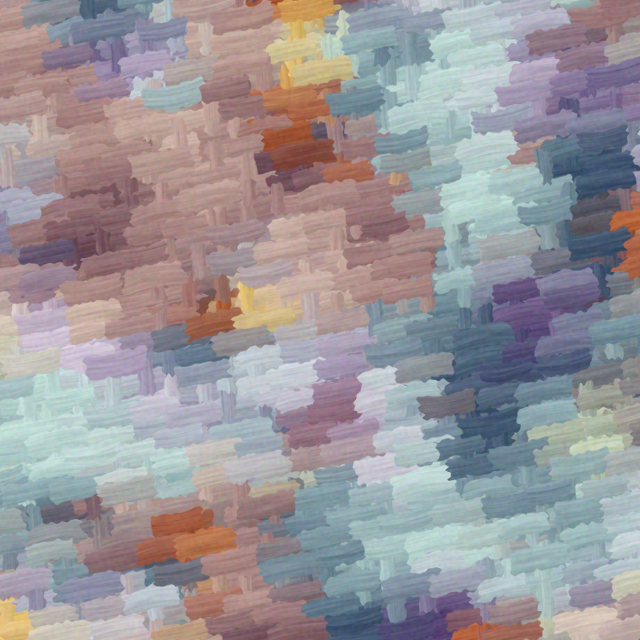
This pattern is drawn by a Shadertoy shader. Its source:

```glsl
const float TILT = 0.20;                      // stroke direction in radians
const vec2 LONG_CELL = vec2(0.074, 0.033);    // spacing of the long strokes
const vec2 LONG_HALF = vec2(0.043, 0.0165);   // half size of the long strokes
const vec2 SHORT_CELL = vec2(0.050, 0.046);   // spacing of the upright dabs
const vec2 SHORT_HALF = vec2(0.027, 0.012);
const float SOFTNESS = 0.0016;
const float RAGGED = 0.010;
const float BRISTLE = 0.13;
const float GRAIN = 0.05;
const float REGION_SCALE = 6.5;               // colour patches per canvas

const vec3 SLATE = vec3(0.31, 0.30, 0.41);
const vec3 STEEL = vec3(0.55, 0.56, 0.61);
const vec3 PEARL = vec3(0.78, 0.80, 0.79);
const vec3 PLUM = vec3(0.41, 0.28, 0.33);
const vec3 ROSE = vec3(0.65, 0.51, 0.50);
const vec3 SHELL = vec3(0.78, 0.68, 0.63);
const vec3 ORANGE = vec3(0.77, 0.38, 0.20);
const vec3 YELLOW = vec3(0.82, 0.68, 0.34);
const vec3 TEAL_SHIFT = vec3(-0.06, 0.035, 0.025);
const vec3 VIOLET_SHIFT = vec3(0.03, -0.04, 0.04);

float hash(vec2 p) {
    vec3 q = fract(vec3(p.xyx) * 0.1031);
    q += dot(q, q.yzx + 33.33);
    return fract((q.x + q.y) * q.z);
}

float noise(vec2 p) {
    vec2 i = floor(p), f = fract(p);
    f = f * f * (3.0 - 2.0 * f);
    return mix(mix(hash(i), hash(i + vec2(1, 0)), f.x),
               mix(hash(i + vec2(0, 1)), hash(i + vec2(1, 1)), f.x), f.y);
}

float patches(vec2 p) {
    return 0.65 * noise(p) + 0.35 * noise(p * 2.3 + 17.0);
}

vec3 ramp(vec3 dark, vec3 middle, vec3 light, float t) {
    return t < 0.5 ? mix(dark, middle, 2.0 * t) : mix(middle, light, 2.0 * t - 1.0);
}

// Paint colour at a place on the canvas, varied by a random value per stroke
vec3 pigment(vec2 place, float vary) {
    vec2 p = place * REGION_SCALE + 40.0;
    float light = 0.56 + 1.7 * (patches(p) - 0.5) + 0.34 * (vary - 0.5);
    light = clamp(light, 0.0, 1.0);
    float warmth = patches(p * 0.8 + 71.0) + 0.16 * (fract(vary * 7.3) - 0.5);
    float warm = smoothstep(0.43, 0.66, warmth);
    float hue = patches(p * 0.9 + 133.0);

    vec3 cool = ramp(SLATE, STEEL, PEARL, light);
    cool += mix(VIOLET_SHIFT, TEAL_SHIFT, smoothstep(0.3, 0.7, hue));
    vec3 color = mix(cool, ramp(PLUM, ROSE, SHELL, light), warm);

    // Vivid accents, more common towards the border
    vec2 border = abs(place - 0.5);
    float vivid = patches(p * 0.95 + 211.0) + 0.12 * (fract(vary * 13.7) - 0.5);
    vivid += 0.13 * smoothstep(0.38, 0.5, max(border.x, border.y));
    vec3 accent = mix(ORANGE, YELLOW, smoothstep(0.45, 0.8, light)) * (0.8 + 0.3 * light);
    return mix(color, accent, smoothstep(0.60, 0.76, vivid) * mix(0.25, 0.9, warm));
}

// Signed distance to a bent, rounded stroke with ragged rims
float strokeDistance(vec2 p, vec2 halfSize, float seed) {
    float tip = noise(vec2(p.y * 190.0, seed * 91.0 + step(0.0, p.x) * 5.0));
    float rim = noise(vec2(p.x * 130.0, seed * 57.0 + step(0.0, p.y) * 9.0));
    vec2 size = halfSize + RAGGED * vec2(tip - 0.5, 0.7 * (rim - 0.5));
    float corner = 0.35 * halfSize.y;
    vec2 d = abs(p) - size + corner;
    return length(max(d, 0.0)) + min(max(d.x, d.y), 0.0) - corner;
}

// Paints one layer of overlapping strokes over the given colour
vec3 paintLayer(vec3 color, vec2 uv, float angle, vec2 cell, vec2 halfSize,
                float density, float layer) {
    float c = cos(angle), s = sin(angle);
    mat2 turn = mat2(c, -s, s, c);
    vec2 q = turn * uv;
    for (int j = 1; j >= -1; j--)
    for (int i = -1; i <= 1; i++) {
        float row = floor(q.y / cell.y) + float(j);
        float shift = hash(vec2(row, layer * 31.0 + 3.0));
        float column = floor(q.x / cell.x - shift) + float(i);
        vec2 id = vec2(column, row) + layer * 173.0 + 300.0;
        if (hash(id + 5.7) > density) continue;
        float seed = hash(id);
        vec2 jitter = 0.5 * vec2(hash(id + 11.3), hash(id + 23.9)) - 0.25;
        vec2 center = (vec2(column + shift, row) + 0.5 + jitter) * cell;
        vec2 p = q - center;
        p.y += (seed - 0.5) * 5.0 * p.x * p.x;
        vec2 size = halfSize * (0.85 + 0.3 * hash(id + 37.1));
        float cover = 1.0 - smoothstep(-SOFTNESS, SOFTNESS, strokeDistance(p, size, seed));

        // Bristle streaks and a raised upper rim
        float streak = noise(vec2(p.x * 16.0, p.y * 260.0) + seed * 83.0);
        float fine = noise(vec2(p.x * 40.0, p.y * 480.0) + seed * 47.0);
        float shade = BRISTLE * (0.65 * streak + 0.35 * fine - 0.5);
        shade += 0.035 * clamp(p.y / size.y, -1.0, 1.0);
        vec3 paint = pigment(center * turn, seed) + shade;
        color = mix(color, paint, 0.94 * cover);
    }
    return color;
}

void mainImage(out vec4 fragColor, in vec2 fragCoord) {
    vec2 uv = fragCoord / iResolution.y;
    vec3 color = pigment(uv, 0.3) - 0.04;
    color = paintLayer(color, uv, TILT, LONG_CELL, LONG_HALF, 1.0, 1.0);
    color = paintLayer(color, uv, TILT + 1.45, SHORT_CELL, SHORT_HALF, 0.75, 2.0);
    color = paintLayer(color, uv, TILT, LONG_CELL, LONG_HALF, 0.72, 3.0);

    // Faint coloured canvas grain
    vec2 g = uv * 230.0;
    color += GRAIN * (vec3(noise(g), noise(g + 61.0), noise(g + 127.0)) - 0.5);
    fragColor = vec4(clamp(color, 0.0, 1.0), 1.0);
}
```
